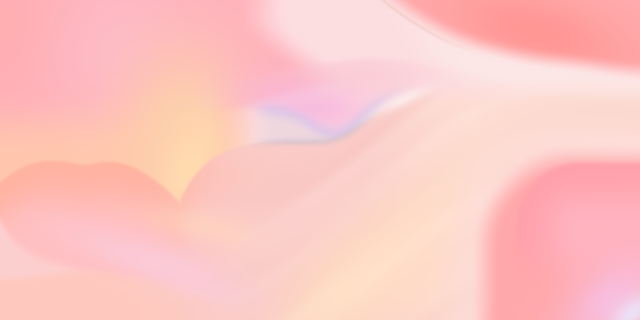
Reproduce this background procedurally as a WebGL 2 fragment shader.

```glsl
#version 300 es
precision highp float;
// Soft abstract folds of pink, coral, peach and lavender silk.
uniform vec2 u_resolution;
out vec4 outColor;

float hash(vec2 p) {
    return fract(sin(dot(p, vec2(127.1, 311.7))) * 43758.5);
}

float noise(vec2 p) {
    vec2 i = floor(p), f = fract(p);
    f = f * f * (3.0 - 2.0 * f);
    return mix(mix(hash(i), hash(i + vec2(1, 0)), f.x),
               mix(hash(i + vec2(0, 1)), hash(i + vec2(1, 1)), f.x), f.y);
}

// Rotated elliptical glow, 1 at its centre
float glow(vec2 p, vec2 centre, vec2 radius, float angle) {
    float c = cos(angle), s = sin(angle);
    vec2 q = mat2(c, -s, s, c) * (p - centre) / radius;
    return exp(-dot(q, q));
}

float roundBox(vec2 p, vec2 centre, vec2 halfSize, float r) {
    vec2 q = abs(p - centre) - halfSize + r;
    return length(max(q, 0.0)) + min(max(q.x, q.y), 0.0) - r;
}

// Soft coverage of the positive side of a distance
float cover(float d, float softness) {
    return smoothstep(-softness, softness, d);
}

float ridge(float d, float width) {
    return exp(-d * d / (width * width));
}

// Heights of the fold edges
float bodyTop(float x) {
    return 0.56 - 0.2 * exp(-12.0 * (x - 0.56)) + 0.15 * smoothstep(1.0, 1.32, x);
}

float hillTop(float x) {
    float rise = max(0.15 - x, 0.0), fall = max(x - 0.34, 0.0);
    return 0.495 - 2.5 * rise * rise - 2.6 * fall * fall - 0.012 * ridge(x - 0.26, 0.05);
}

float groundTop(float x) {
    return max(bodyTop(x), hillTop(x));
}

float veilEdge(float x) {
    return 0.655 - 0.07 * ridge(x - 1.04, 0.1) + 0.06 * smoothstep(1.05, 1.3, x);
}

vec3 backdrop(vec2 p) {
    vec3 pink = vec3(1.0, 0.70, 0.74), pale = vec3(0.99, 0.87, 0.88);
    vec3 col = mix(pink, vec3(1.0, 0.78, 0.68), smoothstep(0.74, 0.52, p.y));
    col = mix(col, vec3(1.0, 0.67, 0.67), 0.7 * glow(p, vec2(0.0, 0.92), vec2(0.2, 0.25), 0.0));
    col = mix(col, vec3(0.99, 0.75, 0.80), 0.6 * glow(p, vec2(0.36, 0.86), vec2(0.2, 0.22), 0.0));
    col = mix(col, vec3(0.99, 0.82, 0.66), 0.85 * glow(p, vec2(0.56, 0.64), vec2(0.18, 0.22), -0.3));
    col = mix(col, vec3(1.0, 0.87, 0.69), 0.8 * glow(p, vec2(0.59, 0.46), vec2(0.09, 0.2), -0.3));
    // Pale veil that opens to the right
    float opening = 0.82 + 0.2 * smoothstep(0.95, 0.72, p.y) - 0.26 * smoothstep(0.76, 0.64, p.y);
    col = mix(col, pale, cover(p.x - opening, 0.09));
    float arc = 0.815 - 0.45 * (p.x - 1.17) * (p.x - 1.17);
    col = mix(col, vec3(0.98, 0.78, 0.82),
              0.65 * cover(arc - p.y, 0.015) * glow(p, vec2(1.12, 0.77), vec2(0.25, 0.08), -0.1));
    return mix(col, vec3(0.99, 0.92, 0.91), 0.75 * ridge(p.y - 0.71 - 0.2 * exp(-4.0 * (p.x - 1.3)), 0.07)
               * smoothstep(1.15, 1.5, p.x));
}

// Lavender fold above the central crease
vec3 addVeil(vec3 col, vec2 p) {
    float d = p.y - veilEdge(p.x);
    float span = smoothstep(0.77, 0.86, p.x) * smoothstep(1.3, 1.12, p.x);
    col = mix(col, vec3(0.93, 0.84, 0.87), 0.85 * span * cover(-d, 0.02));
    col = mix(col, vec3(0.97, 0.72, 0.87),
              0.85 * cover(d, 0.015) * glow(p, vec2(0.97, 0.665), vec2(0.22, 0.085), -0.15));
    return mix(col, vec3(0.83, 0.76, 0.92), 0.6 * span * ridge(d, 0.022));
}

vec3 ground(vec2 p) {
    float depth = groundTop(p.x) - p.y;
    vec3 body = vec3(0.98, 0.80, 0.79);
    body = mix(body, vec3(0.99, 0.86, 0.82), smoothstep(1.1, 1.5, p.x));
    body = mix(body, vec3(1.0, 0.88, 0.76), 0.9 * glow(p, vec2(1.12, 0.12), vec2(0.42, 0.14), 0.7));
    body = mix(body, vec3(1.0, 0.86, 0.78), 0.7 * glow(p, vec2(1.32, 0.2), vec2(0.3, 0.2), 0.9));
    body = mix(body, vec3(0.99, 0.77, 0.73), 0.6 * glow(p, vec2(0.72, 0.44), vec2(0.16, 0.1), 0.3));
    // Left hill shades from salmon to pink
    vec3 hill = mix(vec3(1.0, 0.70, 0.63), vec3(1.0, 0.75, 0.76), smoothstep(0.0, 0.22, depth));
    float underside = 0.19 + 0.12 * exp(-14.0 * p.x) - 0.15 * p.x;
    hill = mix(hill, vec3(0.99, 0.81, 0.81), cover(underside - p.y, 0.025));
    float foot = 0.13 + 0.02 * smoothstep(0.0, 0.3, p.x) - 0.1 * smoothstep(0.3, 0.8, p.x);
    hill = mix(hill, vec3(1.0, 0.78, 0.73), 0.8 * cover(foot - p.y, 0.018));
    vec3 col = mix(hill, body, smoothstep(0.4, 0.8, p.x));
    col = mix(col, vec3(1.0, 0.84, 0.74), 0.6 * glow(p, vec2(0.65, 0.29), vec2(0.18, 0.05), -0.2));
    col = mix(col, vec3(0.98, 0.80, 0.86), 0.85 * glow(p, vec2(0.5, 0.17), vec2(0.28, 0.06), -0.35));
    // Diagonal streaks bend toward the right
    float flow = p.y - 0.62 * smoothstep(0.6, 1.75, p.x);
    float streak = noise(vec2(p.x * 1.5, flow * 18.0)) - 0.5;
    return col + streak * vec3(0.01, 0.04, 0.045) * smoothstep(0.6, 1.0, p.x);
}

vec3 addCorals(vec3 col, vec2 p) {
    // Upper right sweep with a fine tan rim
    float fall = 0.26 * exp(-3.2 * (p.x - 1.21));
    float d = (p.y - 0.745 - fall) / sqrt(1.0 + 10.0 * fall * fall);
    vec3 coral = mix(vec3(1.0, 0.67, 0.68), vec3(1.0, 0.59, 0.58),
                     glow(p, vec2(1.68, 0.9), vec2(0.3, 0.12), -0.3));
    col = mix(col, coral, cover(d - 0.015, 0.035));
    col = mix(col, vec3(0.90, 0.73, 0.68), 0.4 * ridge(d + 0.012, 0.005) * smoothstep(1.55, 1.25, p.x));
    // Lower right lobe and its inner petal
    float lobe = -roundBox(p, vec2(2.3, -0.3), vec2(0.81, 0.83), 0.3);
    col = mix(col, vec3(0.99, 0.86, 0.86), 0.6 * ridge(lobe, 0.1));
    col = mix(col, vec3(1.0, 0.66, 0.67), cover(lobe - 0.025, 0.05));
    float petal = -roundBox(p, vec2(2.3, 0.2), vec2(0.69, 0.29), 0.2);
    vec3 petalColor = mix(vec3(1.0, 0.63, 0.67), vec3(1.0, 0.70, 0.75), smoothstep(0.0, 0.2, petal));
    col = mix(col, petalColor, cover(petal, 0.012) * smoothstep(0.08, 0.32, p.y + 0.3 * (p.x - 1.6)));
    col = mix(col, vec3(0.97, 0.75, 0.89), 0.9 * glow(p, vec2(1.9, 0.06), vec2(0.16, 0.09), 0.6));
    return mix(col, vec3(0.92, 0.90, 0.99), 0.9 * glow(p, vec2(1.97, 0.02), vec2(0.09, 0.045), 0.7));
}

void main() {
    vec2 p = gl_FragCoord.xy / u_resolution.y;
    p.x *= 2.0 * u_resolution.y / u_resolution.x;
    vec2 q = p + 0.012 * (vec2(noise(p * 5.0), noise(p * 5.0 + 9.0)) - 0.5);

    vec3 col = addVeil(backdrop(q), q);
    float top = groundTop(q.x);
    float slope = (groundTop(q.x + 0.005) - top) / 0.005;
    float d = (top - q.y) / sqrt(1.0 + slope * slope);
    float softness = 0.008 + 0.05 * smoothstep(1.2, 1.5, q.x);
    col = mix(col, ground(q), cover(d, softness));

    // Grey crease and bright tip along the central fold
    float crease = ridge(d, 0.012) * smoothstep(0.75, 0.9, q.x) * smoothstep(1.2, 1.08, q.x);
    col = mix(col, vec3(0.80, 0.74, 0.80), 0.5 * crease);
    col = mix(col, vec3(0.99, 0.94, 0.94), 0.8 * glow(q, vec2(1.26, 0.69), vec2(0.09, 0.02), 0.4));
    outColor = vec4(addCorals(col, q), 1.0);
}
```
